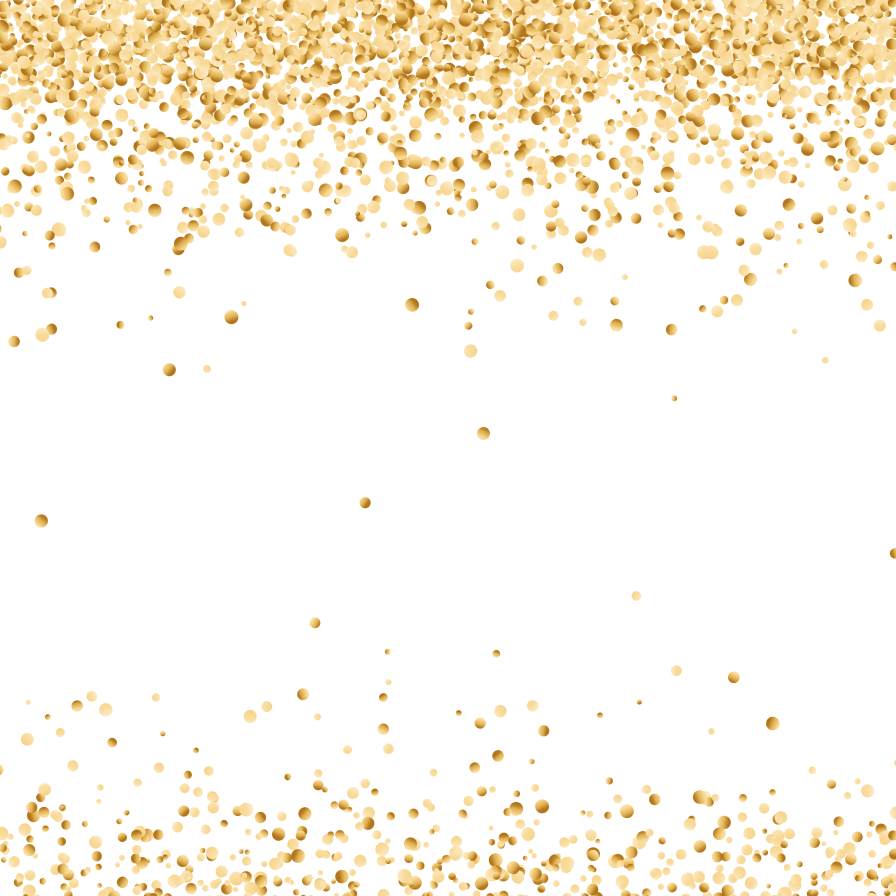
A three.js fragment shader for this background:

```glsl
// Gold foil confetti on white: a dense fall from the top edge, a thinner drift
// along the bottom edge and a clear middle. Layers of shifted, jittered cells
// each hold at most one disc, kept or dropped by a density depending on height.

varying vec2 vUv;

const int LAYERS = 16;
const float CELLS = 40.0;          // cells across the canvas, per layer
const float MIN_RADIUS = 0.0026;
const float MAX_RADIUS = 0.0078;
const float PALE_SHARE = 0.52;     // share of discs in plain cream foil

const vec3 WHITE = vec3(1.0);
const vec3 CREAM = vec3(0.985, 0.91, 0.74);
const vec3 HONEY = vec3(0.975, 0.85, 0.59);
const vec3 GOLD = vec3(0.91, 0.74, 0.39);
const vec3 BRONZE = vec3(0.70, 0.46, 0.10);

// Three random values from a cell and its layer
vec3 hash3(vec3 p) {
  p = fract(p * vec3(0.1031, 0.1030, 0.0973));
  p += dot(p, p.yxz + 33.33);
  return fract((p.xxy + p.yxx) * p.zyx);
}

float fadeOut(float start, float end, float x) {
  return 1.0 - smoothstep(start, end, x);
}

// Chance that a cell at this height holds a disc
float confettiDensity(float height) {
  float depth = 1.0 - height;
  float top = 0.44 * fadeOut(0.04, 0.14, depth)
            + 0.20 * fadeOut(0.08, 0.28, depth)
            + 0.06 * fadeOut(0.25, 0.29, depth)
            + 0.02 * fadeOut(0.27, 0.47, depth);
  float bottom = 0.14 * fadeOut(0.0, 0.13, height)
               + 0.03 * fadeOut(0.08, 0.14, height)
               + 0.025 * fadeOut(0.10, 0.32, height);
  return top + bottom;
}

// Metallic ramp from shadow to sheen
vec3 foilRamp(float t) {
  vec3 color = mix(BRONZE, GOLD, smoothstep(0.0, 0.5, t));
  color = mix(color, HONEY, smoothstep(0.45, 0.75, t));
  return mix(color, CREAM, smoothstep(0.75, 1.0, t));
}

// Foil shading at a point of the unit disc
vec3 discColor(vec2 p, vec3 rnd) {
  float angle = 6.2832 * rnd.x;
  float along = dot(p, vec2(cos(angle), sin(angle)));
  float paleTone = 0.82 + 0.16 * along + 0.08 * (rnd.z - 0.5);
  float metalTone = mix(0.25, 0.52, rnd.z) + 0.45 * along;
  return foilRamp(rnd.y < PALE_SHARE ? paleTone : metalTone);
}

void main() {
  float softness = max(fwidth(vUv.x), fwidth(vUv.y)) * 0.7;
  float cellSize = 1.0 / CELLS;
  vec3 color = WHITE;

  for (int i = 0; i < LAYERS; i++) {
    float layer = float(i);

    // Shift every layer so that no common grid shows
    vec2 shift = hash3(vec3(layer, 7.0, 19.0)).xy;
    vec2 grid = vUv * CELLS + shift;
    vec2 cell = floor(grid);
    vec3 place = hash3(vec3(cell + 11.0, layer * 3.0 + 1.0));
    vec3 look = hash3(vec3(cell + 83.0, layer * 5.0 + 2.0));

    // Keep the whole disc inside its cell
    float radius = mix(MIN_RADIUS, MAX_RADIUS, place.z);
    float margin = (radius + softness) * CELLS;
    vec2 center = (cell + mix(vec2(margin), vec2(1.0 - margin), place.xy) - shift) * cellSize;

    float chance = hash3(vec3(cell + 151.0, layer * 7.0 + 3.0)).x;
    float present = step(chance, confettiDensity(center.y));

    vec2 offset = vUv - center;
    float cover = 1.0 - smoothstep(-softness, softness, length(offset) - radius);
    color = mix(color, discColor(offset / radius, look), cover * present);
  }

  gl_FragColor = vec4(color, 1.0);
}
```
